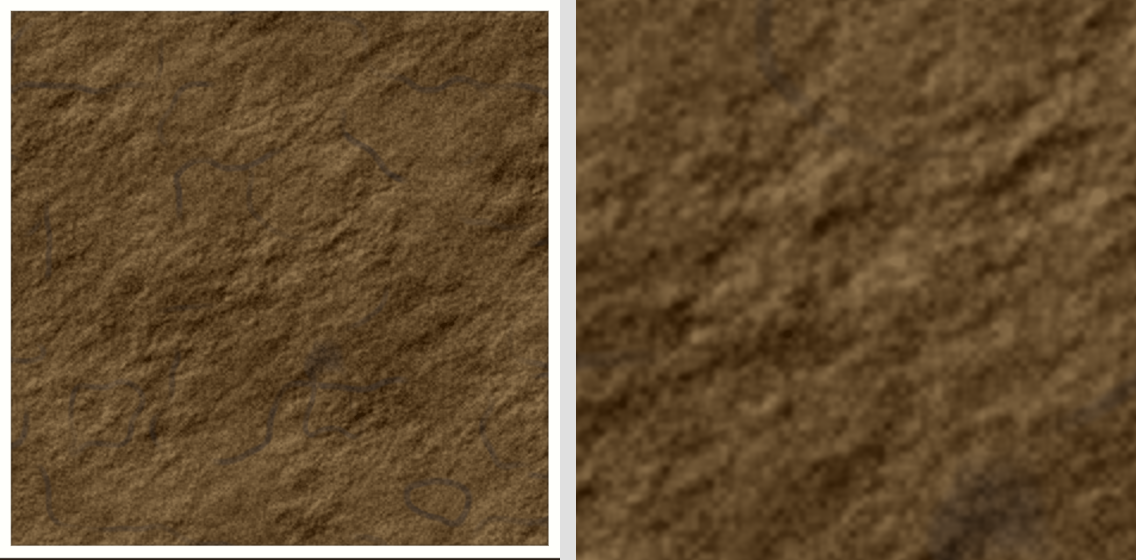
Left: the whole. Right: its middle third, enlarged.
Give the GLSL for this texture, as a WebGL 2 fragment shader.

```glsl
#version 300 es
precision highp float;
// Weathered brown stone inside a thin white frame.
// Layered value noise gives mottling, slanted relief and fine grain;
// broken contour lines of a warped noise field give faint grey cracks.

uniform vec2 u_resolution;
out vec4 fragColor;

const vec3 STONE_DARK = vec3(0.28, 0.19, 0.085);
const vec3 STONE_LIGHT = vec3(0.45, 0.35, 0.22);
const vec3 CRACK_GREY = vec3(0.255, 0.205, 0.165);
const vec3 FRAME_WHITE = vec3(1.0, 1.0, 0.985);
const vec3 BASE_LINE = vec3(0.15, 0.11, 0.07);

float hash(vec2 cell) {
    return fract(sin(dot(cell, vec2(127.1, 311.7))) * 43758.5453);
}

float valueNoise(vec2 p) {
    vec2 i = floor(p), f = fract(p);
    vec2 w = f * f * f * (f * (f * 6.0 - 15.0) + 10.0);
    float low = mix(hash(i), hash(i + vec2(1, 0)), w.x);
    float high = mix(hash(i + vec2(0, 1)), hash(i + vec2(1, 1)), w.x);
    return mix(low, high, w.y);
}

float fbm(vec2 p, int octaves, float gain) {
    float sum = 0.0, amplitude = 1.0, total = 0.0;
    for (int k = 0; k < octaves; k++) {
        sum += amplitude * valueNoise(p);
        total += amplitude;
        amplitude *= gain;
        p = mat2(1.6, 1.2, -1.2, 1.6) * p + 17.3;
    }
    return sum / total;
}

// Difference in height towards a light at the upper left.
float relief(vec2 p, float scale, float reach) {
    vec2 q = vec2(dot(p, vec2(0.8, 0.6)) * 0.65, dot(p, vec2(-0.6, 0.8)));
    vec2 towardsLight = vec2(0.0, reach);
    return fbm(q * scale, 4, 0.55) - fbm((q + towardsLight) * scale, 4, 0.55);
}

float crackField(vec2 p, float seed) {
    vec2 warp = vec2(valueNoise(p * 17.0 + seed), valueNoise(p * 17.0 + seed + 40.0));
    return valueNoise((p + 0.035 * warp) * vec2(5.0, 7.5) + seed) - 0.5;
}

// Coverage of a crack: distance to the zero contour, faded into short pieces.
float crack(vec2 p, float width, float seed) {
    float e = 0.002;
    float f = crackField(p, seed);
    vec2 slope = vec2(crackField(p + vec2(e, 0), seed) - f,
                      crackField(p + vec2(0, e), seed) - f) / e;
    float dist = abs(f) / max(length(slope), 0.8);
    float pieces = smoothstep(0.42, 0.68, valueNoise(p * 9.0 + seed * 3.0));
    float ragged = 0.55 + 0.45 * valueNoise(p * 90.0 + seed);
    return (1.0 - smoothstep(0.25 * width, width, dist)) * pieces * ragged;
}

// Signed distance to a box, negative inside.
float boxDistance(vec2 p, vec2 center, vec2 halfSize) {
    vec2 d = abs(p - center) - halfSize;
    return length(max(d, 0.0)) + min(max(d.x, d.y), 0.0);
}

vec3 stone(vec2 p) {
    float mottle = fbm(p * vec2(4.5, 7.0) + 5.7, 4, 0.55) - 0.5;
    float roughness = mix(0.6, 1.5, valueNoise(p * 9.0 + 31.0));
    float bumps = relief(p, 26.0, 0.006) * roughness;
    float grain = 0.6 * valueNoise(p * 235.0) + 0.4 * valueNoise(p.yx * 150.0 + 9.0) - 0.5;

    float tone = 0.58 + 1.25 * mottle + 3.6 * bumps + 1.0 * grain;
    vec3 color = mix(STONE_DARK, STONE_LIGHT, clamp(tone, -0.6, 1.6));

    float cracks = max(crack(p, 0.009, 3.0), 0.85 * crack(p, 0.008, 61.0));
    vec3 crackColor = CRACK_GREY * (1.0 + 0.5 * grain + 0.8 * bumps);
    return mix(color, crackColor, 0.75 * cracks);
}

void main() {
    vec2 p = gl_FragCoord.xy / u_resolution;
    float pixel = 1.0 / min(u_resolution.x, u_resolution.y);
    float soft = max(0.0015, pixel);

    // Stone panel with a slightly darkened rim.
    float panel = boxDistance(p, vec2(0.4995, 0.503), vec2(0.480, 0.4775));
    vec3 color = stone(p) * mix(0.78, 1.0, smoothstep(0.0, 0.005, -panel));

    // White frame and the dark line along the bottom.
    color = mix(color, FRAME_WHITE, smoothstep(-soft, soft, panel));
    color = mix(BASE_LINE, color, smoothstep(0.0035 - soft, 0.0035 + soft, p.y));
    fragColor = vec4(clamp(color, 0.0, 1.0), 1.0);
}
```
